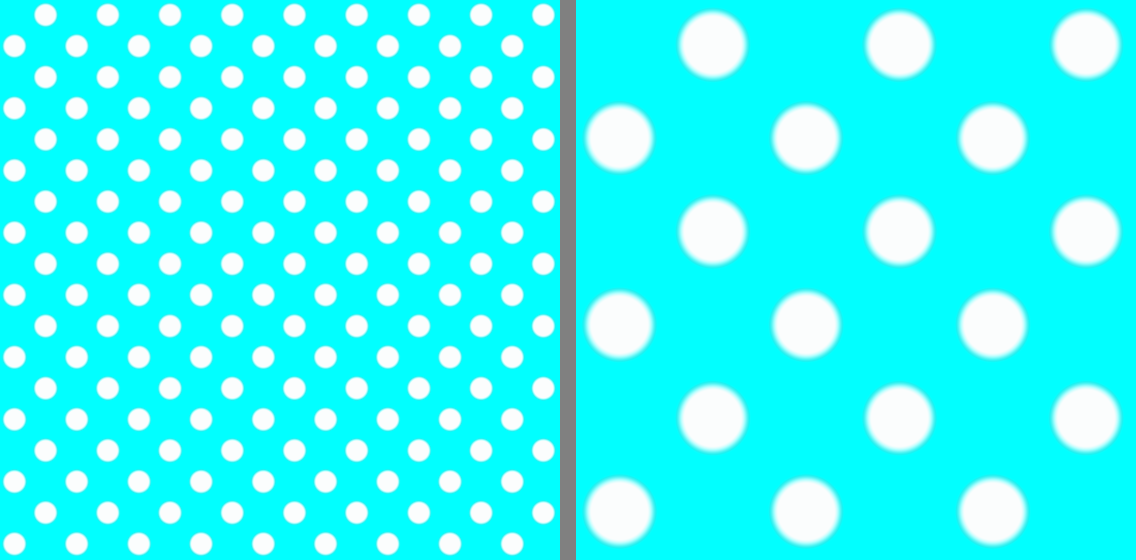
Left, the full canvas; right, a detail of the centre.
Reproduce this pattern procedurally as a Shadertoy shader.

```glsl
// White polka dots in staggered rows on bright cyan, with soft, faintly shaded rims.

const float REPEATS = 9.0;                   // cells across and down
const vec2  DOT_CENTER = vec2(0.233, 0.26);  // first dot, in cell units
const float DOT_RADIUS = 0.178;
const float RIM_SOFTNESS = 0.030;
const float RIM_SHADE = 0.05;
const vec3  CYAN = vec3(0.005, 1.0, 1.0);
const vec3  WHITE = vec3(0.985, 0.993, 0.993);

// Distance to the nearest dot edge on a unit lattice.
float dotLattice(vec2 p, vec2 center, float radius) {
    vec2 local = fract(p - center + 0.5) - 0.5;
    return length(local) - radius;
}

// Two lattices half a cell apart form the staggered rows.
float staggeredDots(vec2 p, vec2 center, float radius) {
    return min(dotLattice(p, center, radius),
               dotLattice(p, center + 0.5, radius));
}

// Slight darkening along the outer part of the rim.
float rimShade(float coverage, float strength) {
    return strength * smoothstep(0.0, 0.12, coverage)
                    * (1.0 - smoothstep(0.2, 0.75, coverage));
}

void mainImage(out vec4 fragColor, in vec2 fragCoord) {
    vec2 p = REPEATS * fragCoord / iResolution.xy;
    float pixel = REPEATS / min(iResolution.x, iResolution.y);
    float softness = max(RIM_SOFTNESS, pixel);

    float edge = staggeredDots(p, DOT_CENTER, DOT_RADIUS);
    float coverage = 1.0 - smoothstep(-softness, softness, edge);

    vec3 color = mix(CYAN, WHITE, coverage);
    color.gb -= rimShade(coverage, RIM_SHADE);
    fragColor = vec4(color, 1.0);
}
```
